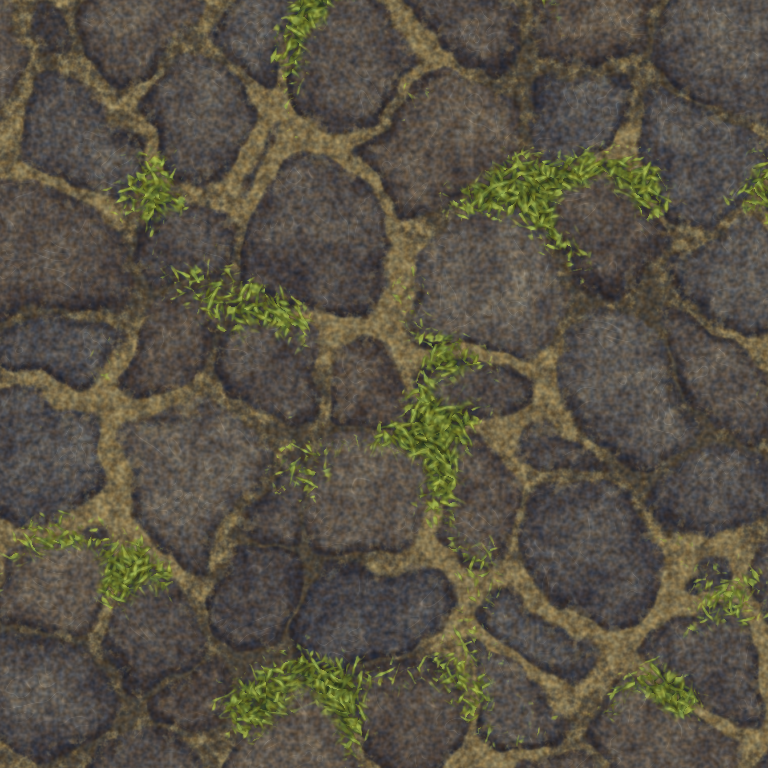
This texture is drawn by a WebGL 2 fragment shader. Its source:

```glsl
#version 300 es
precision highp float;
// Old paving of irregular dark stones with sandy joints and tufts of moss.
// Stones are cells of a weighted Voronoi diagram with rounded corners;
// layered gradient noise gives their mottling, the grit and the moss blades.
uniform vec2 u_resolution;
out vec4 fragColor;

vec2 hash2(vec2 c) {
    vec3 q = fract(c.xyx * vec3(0.1031, 0.1030, 0.0973));
    q += dot(q, q.yzx + 33.33);
    return fract((q.xx + q.yz) * q.zy);
}

float gradientDot(vec2 cell, vec2 f, vec2 corner) {
    float angle = 6.2832 * hash2(cell + corner + 57.0).x;
    return dot(vec2(cos(angle), sin(angle)), f - corner);
}

float noise(vec2 p) {
    vec2 i = floor(p), f = fract(p);
    vec2 u = f * f * f * (f * (f * 6.0 - 15.0) + 10.0);
    float low = mix(gradientDot(i, f, vec2(0, 0)), gradientDot(i, f, vec2(1, 0)), u.x);
    float high = mix(gradientDot(i, f, vec2(0, 1)), gradientDot(i, f, vec2(1, 1)), u.x);
    return mix(low, high, u.y);
}

float fbm(vec2 p) {
    float sum = 0.0, amp = 1.0;
    for (int i = 0; i < 4; i++) {
        sum += amp * noise(p);
        p = mat2(1.6, 1.2, -1.2, 1.6) * p + 11.3;
        amp *= 0.62;
    }
    return sum;
}

vec2 site(vec2 cell) { return cell + 0.08 + 0.84 * hash2(cell); }
float weight(vec2 cell) { return 0.55 * hash2(cell + 131.0).y; }

// Distance to the rounded stone border; also gives the stone's cell
float stoneBorder(vec2 p, out vec2 stone) {
    float nearest = 1e5;
    vec2 home = floor(p);
    for (int y = -2; y <= 2; y++)
    for (int x = -2; x <= 2; x++) {
        vec2 cell = home + vec2(x, y), d = p - site(cell);
        float power = dot(d, d) - weight(cell);
        if (power < nearest) { nearest = power; stone = cell; }
    }
    float sum = 0.0;
    for (int y = -2; y <= 2; y++)
    for (int x = -2; x <= 2; x++) {
        if (x == 0 && y == 0) continue;
        vec2 cell = stone + vec2(x, y), d = p - site(cell);
        float gap = dot(d, d) - weight(cell) - nearest;
        sum += exp(-15.0 * gap / (2.0 * distance(site(cell), site(stone))));
    }
    return -log(sum + 1e-9) / 15.0;
}

// Short blades: noise stretched along a direction that wanders
float blades(vec2 uv, float turn) {
    float a = turn + 0.9 * floor(3.0 * noise(uv * 22.0 + turn));
    vec2 q = mat2(cos(a), -sin(a), sin(a), cos(a)) * uv;
    return noise(q * vec2(55.0, 150.0) + turn * 9.0);
}

void main() {
    vec2 uv = gl_FragCoord.xy / u_resolution.y;
    vec2 warp = vec2(noise(uv * 9.0), noise(uv * 9.0 + 40.0));
    vec2 ripple = vec2(noise(uv * 34.0 + 7.0), noise(uv * 34.0 + 80.0));
    vec2 p = uv * 6.8 + 0.24 * warp + 0.07 * ripple + 3.0;

    vec2 stone;
    float border = stoneBorder(p, stone);
    vec2 tone = hash2(stone + 19.0);
    vec2 local = p - site(stone);

    float mottle = fbm(uv * 16.0 + tone * 9.0);
    float patches = fbm(uv * 42.0 + 5.0);
    float grit = noise(uv * 105.0) + 0.9 * noise(uv * 190.0 + 31.0);
    float broad = noise(uv * 4.0 + 23.0);

    // Stone faces: violet grey, paler and greener toward the worn middle
    float lift = 0.42 + 0.45 * mottle + 0.3 * patches + 0.3 * (tone.x - 0.5);
    lift += 0.22 * smoothstep(0.08, 0.4, border) + 0.18 * dot(local, vec2(0.3, 0.7));
    vec3 face = mix(vec3(0.235, 0.215, 0.225), vec3(0.42, 0.39, 0.345), clamp(lift, 0.0, 1.25));
    face += 0.03 * (tone.y - 0.5) * vec3(1.0, 0.1, -1.0);
    float veins = 1.0 - smoothstep(0.0, 0.07, abs(noise(uv * 48.0 + 3.0 * warp)));
    face += 0.05 * veins * smoothstep(-0.1, 0.4, mottle);

    // Sandy joints, narrow and dark where stones almost touch
    float width = 0.055 + 0.075 * broad + 0.035 * noise(uv * 17.0 + 61.0);
    float inside = border - max(width, 0.008);
    float sandy = smoothstep(-0.3, 0.15, broad + 0.25 * patches);
    vec3 sand = mix(vec3(0.39, 0.34, 0.245), vec3(0.6, 0.53, 0.36), clamp(0.45 + 0.7 * patches, 0.0, 1.0));
    sand = mix(vec3(0.24, 0.22, 0.2), sand, 0.25 + 0.75 * sandy);

    // Dark rim round each stone, heavier on its lower side
    float rim = smoothstep(-0.03, 0.01, inside) * (1.0 - smoothstep(0.02, 0.11, inside));
    rim *= clamp(0.55 - 0.5 * dot(local, vec2(0.4, 0.8)) + 0.8 * noise(uv * 13.0 + 90.0), 0.1, 1.0);
    vec3 color = mix(sand, face, smoothstep(-0.02, 0.025, inside));
    color = mix(color, vec3(0.15, 0.14, 0.16), 0.75 * rim);
    float dust = smoothstep(0.16, 0.0, inside) * smoothstep(0.0, 0.5, patches + 0.4 * broad);
    color = mix(color, vec3(0.5, 0.45, 0.32), 0.4 * dust);

    // Moss tufts gather along some of the joints
    float blade = max(blades(uv, 0.4), blades(uv, 2.1));
    float growth = noise(uv * 6.0 + 14.0) + 0.35 * blade + 0.12 * patches;
    float moss = smoothstep(0.27, 0.42, growth) * smoothstep(0.16, 0.02, inside - 0.12 * blade);
    vec3 green = mix(vec3(0.19, 0.24, 0.1), vec3(0.38, 0.44, 0.15), smoothstep(-0.2, 0.15, blade));
    green = mix(green, vec3(0.58, 0.65, 0.27), smoothstep(0.15, 0.45, blade));
    color = mix(color, green, 0.88 * moss);

    // Grain in brightness and a little in hue
    color *= 1.0 + 0.3 * grit;
    color += 0.06 * noise(uv * 120.0 + 70.0) * vec3(1.0, 0.1, -0.9);
    fragColor = vec4(clamp(color, 0.0, 1.0), 1.0);
}
```
